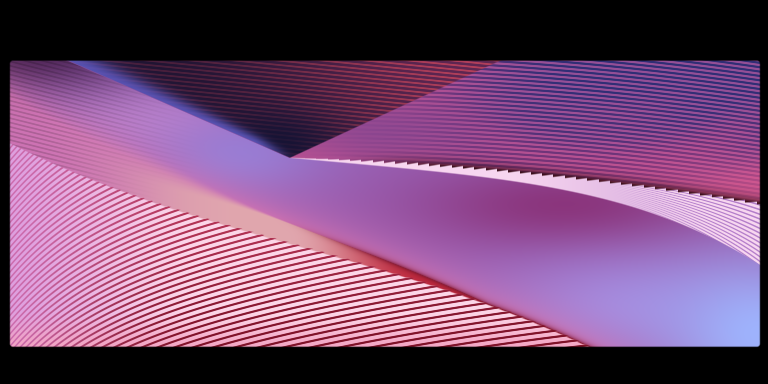
Reproduce this background procedurally as a WebGL 2 fragment shader.

```glsl
#version 300 es
precision highp float;
// Folded, finely ribbed ribbons in pink, violet and blue inside a black-framed panel.

#define PANEL_MIN vec2(0.026, 0.097)
#define PANEL_MAX vec2(1.979, 0.842)
#define CORNER 0.008
#define KNOT vec2(0.755, 0.589)
#define RIB_FREQ 62.0
#define UPPER_FREQ 88.0
#define BAND_FREQ 13.0

uniform vec2 u_resolution;
out vec4 outColor;

float roundedBox(vec2 p, vec2 halfSize, float r) {
  vec2 q = abs(p) - halfSize + r;
  return length(max(q, 0.0)) + min(max(q.x, q.y), 0.0) - r;
}

// Antialiased lines covering a share of each period; fades to its mean when too fine.
float ribs(float phase, float share) {
  float w = fwidth(phase);
  float d = abs(fract(phase) - 0.5) * 2.0;
  float line = 1.0 - smoothstep(share - w, share + w, d);
  return mix(line, share, smoothstep(0.4, 0.9, w));
}

// Soft elliptical weight around a centre.
float glow(vec2 p, vec2 centre, vec2 radius) {
  vec2 q = (p - centre) / radius;
  return exp(-dot(q, q));
}

float above(float d, float softness) {
  return smoothstep(-softness, softness, d);
}

// Upper edge of the ribbed sheet at the lower left.
float sheetEdge(float x) {
  return 0.64 + x * (-0.394 + (x - 0.52) * (0.1 - 0.122 * (x - 1.04)));
}

// Smooth sheet running across the centre.
vec3 centreSheet(vec2 p, float foldDist) {
  vec3 c = vec3(0.60, 0.38, 0.71);
  c = mix(c, vec3(0.72, 0.50, 0.80), glow(p, vec2(0.38, 0.69), vec2(0.28, 0.12)));
  c = mix(c, vec3(0.58, 0.50, 0.85), 0.9 * glow(p, vec2(0.62, 0.59), vec2(0.22, 0.10)));
  c = mix(c, vec3(0.28, 0.13, 0.32), glow(p, vec2(0.06, 0.86), vec2(0.32, 0.10)));
  c = mix(c, vec3(0.54, 0.20, 0.48), glow(p, vec2(1.48, 0.46), vec2(0.42, 0.12)));
  c = mix(c, vec3(0.64, 0.53, 0.86), glow(p, vec2(1.62, 0.20), vec2(0.34, 0.14)));
  c = mix(c, vec3(0.62, 0.70, 0.99), glow(p, vec2(1.98, 0.13), vec2(0.26, 0.20)));
  float rim = exp(-max(foldDist, 0.0) / 0.055);
  return mix(c, vec3(0.86, 0.46, 0.69), 0.75 * rim);
}

void main() {
  vec2 p = gl_FragCoord.xy / u_resolution.y;
  float px = 1.0 / u_resolution.y;
  float t = p.x - KNOT.x;
  float right = max(t, 0.0);

  // Edges of the folds
  float sheet = sheetEdge(p.x);
  float fold = sheet + 0.1 * max(1.27 - p.x, 0.0);
  float ridge = KNOT.y - 0.438 * t;
  float diagonal = KNOT.y + 0.462 * t;
  float bandTop = KNOT.y - 0.03 * t - 0.055 * t * t;
  float bandLow = KNOT.y - 0.09 * right - 0.075 * pow(right, 4.0);
  float teeth = 0.007 * (fract(p.x * 34.0) - 0.5) * smoothstep(0.0, 0.3, t);

  // Central sheet with faint ribs at the left
  vec3 color = centreSheet(p, p.y - fold);
  float faint = ribs((p.y + 0.25 * p.x) * UPPER_FREQ, 0.4);
  color *= 1.0 - 0.16 * faint * (1.0 - smoothstep(0.1, 0.55, p.x));

  // Pale inner face below the fold, reddening toward its tip
  vec3 inner = mix(vec3(0.83, 0.55, 0.69), vec3(0.88, 0.65, 0.68), smoothstep(0.2, 0.65, p.x));
  inner = mix(inner, vec3(0.76, 0.17, 0.25), smoothstep(0.75, 1.1, p.x));
  float foldSoft = mix(0.06, px, smoothstep(0.2, 0.75, p.x));
  float innerMask = above(fold - p.y, foldSoft) * smoothstep(0.08, 0.5, p.x);
  color = mix(color, inner, innerMask);
  float crease = exp(-abs(p.y - fold) / 0.007) * smoothstep(0.7, 1.05, p.x);
  color = mix(color, vec3(0.48, 0.07, 0.16), 0.8 * crease);

  // Ribbed sheet at the lower left
  float sweep = 0.3 * p.x - 0.06 * p.x * p.x - 0.2 * exp(-5.0 * p.x);
  float rib = ribs((p.y - sweep) * RIB_FREQ, 0.36);
  float lean = smoothstep(0.0, 0.55, p.x);
  vec3 face = mix(vec3(0.87, 0.62, 0.87), vec3(0.99, 0.84, 0.91), lean);
  vec3 groove = mix(vec3(0.80, 0.42, 0.68), vec3(0.70, 0.20, 0.33), lean);
  groove = mix(groove, vec3(0.50, 0.07, 0.16), smoothstep(0.45, 0.1, p.y) * lean);
  face = mix(face, vec3(0.95, 0.64, 0.76), smoothstep(0.2, 0.08, p.y));
  float jag = 0.004 * (rib - 0.5) * lean;
  color = mix(color, mix(face, groove, rib), above(sheet + jag - p.y, px));

  // Pale ribbed band on the right
  float across = (p.y - bandLow) / max(bandTop - bandLow, 0.004);
  float bandRib = ribs(across * BAND_FREQ + p.x * 10.0, 0.36);
  vec3 band = mix(vec3(0.97, 0.84, 0.94), vec3(0.70, 0.49, 0.79), bandRib * smoothstep(0.5, 1.0, t));
  color = mix(color, band, above(p.y - bandLow, px) * above(t, px));

  // Upper right sheet: pink and blue ribs with broad interference arcs
  float upperRib = ribs((p.y + 0.06 * t * t) * UPPER_FREQ, 0.5);
  float arcs = 0.5 + 0.5 * sin(42.0 * length((p - vec2(1.58, 0.98)) * vec2(0.8, 1.0)));
  float cool = smoothstep(0.52, 0.8, p.y + 0.04 * arcs) * smoothstep(0.2, 0.75, t);
  vec3 ridgeTint = mix(vec3(0.75, 0.32, 0.57), vec3(0.58, 0.31, 0.59), cool);
  vec3 valleyTint = mix(vec3(0.50, 0.21, 0.48), vec3(0.19, 0.18, 0.46), cool);
  vec3 upper = mix(ridgeTint, valleyTint, upperRib * smoothstep(0.0, 0.5, t));
  upper = mix(upper, vec3(0.50, 0.27, 0.57), 0.7 * glow(p, vec2(0.98, 0.66), vec2(0.25, 0.09)));
  upper = mix(upper, vec3(0.86, 0.36, 0.56), 0.6 * glow(p, vec2(1.98, 0.50), vec2(0.28, 0.08)));
  float shade = exp(-max(p.y - bandTop, 0.0) / 0.011) * smoothstep(0.1, 0.45, t);
  upper = mix(upper, vec3(0.20, 0.04, 0.06), 0.9 * shade);
  color = mix(color, upper, above(p.y - max(bandTop + teeth, ridge), px));

  // Dark hollow with red ribs and a blue lit rim
  float darkRib = ribs((p.y + 0.1 * p.x) * UPPER_FREQ, 0.42);
  float warm = smoothstep(0.45, 1.3, p.x + 0.8 * (p.y - 0.75));
  vec3 hollow = mix(vec3(0.13, 0.08, 0.20), vec3(0.37, 0.15, 0.32), warm);
  hollow = mix(hollow, mix(vec3(0.32, 0.13, 0.24), vec3(0.78, 0.27, 0.36), warm), darkRib * 0.8);
  hollow = mix(hollow, vec3(0.07, 0.07, 0.20), 0.8 * glow(p, KNOT + vec2(-0.03, 0.04), vec2(0.16, 0.08)));
  float rimWidth = 0.016 + 0.045 * clamp(-t, 0.0, 0.6);
  float rimLight = exp(-pow(max(p.y - ridge, 0.0) / rimWidth, 2.0)) * smoothstep(0.03, -0.1, t);
  hollow = mix(hollow, vec3(0.36, 0.34, 0.74), 0.9 * rimLight);
  color = mix(color, hollow, above(p.y - max(ridge, diagonal), px));

  // Black frame
  float frame = roundedBox(p - 0.5 * (PANEL_MIN + PANEL_MAX), 0.5 * (PANEL_MAX - PANEL_MIN), CORNER);
  outColor = vec4(color * above(-frame, px), 1.0);
}
```
